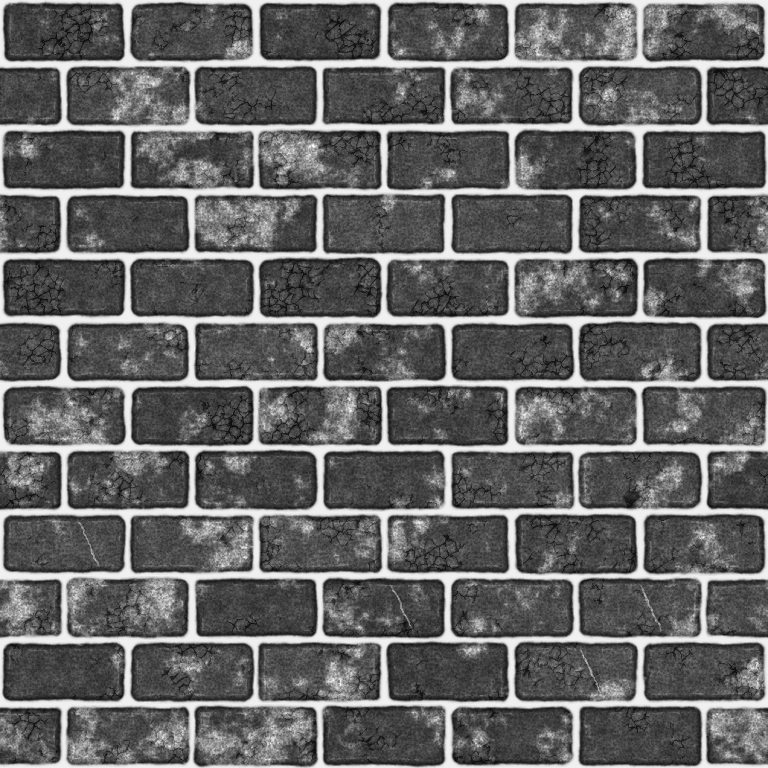
A WebGL 1 fragment shader for this texture:

```glsl
precision highp float;
uniform vec2 u_resolution;

const vec2 BRICK_COUNT = vec2(6.0, 12.0);
const vec2 BRICK_SIZE = vec2(2.0, 1.0);
const vec2 BRICK_HALF = vec2(0.957, 0.457);
const vec3 MORTAR = vec3(0.94);

float hash(vec2 p) {
    p = fract(p * vec2(0.1031, 0.1137));
    p += dot(p, p.yx + 33.33);
    return fract((p.x + p.y) * p.x * 17.0);
}

vec2 hash2(vec2 p) {
    return vec2(hash(p + 3.7), hash(p.yx + 41.3));
}

// Layered, rotated and bent sines, roughly -1 to 1
float sineNoise(vec2 p) {
    float sum = 0.0;
    float amplitude = 0.5;
    for (int i = 0; i < 6; i++) {
        p = mat2(0.8, 0.6, -0.6, 0.8) * p * 1.85 + 1.7;
        vec2 bent = p + 0.8 * sin(p.yx * 1.3 + 0.6);
        sum += amplitude * sin(bent.x) * cos(bent.y);
        amplitude *= 0.66;
    }
    return sum;
}

// Distances to the nearest and second nearest cell points
vec2 cellNoise(vec2 p) {
    vec2 cell = floor(p);
    vec2 nearest = vec2(8.0);
    for (int y = -1; y <= 1; y++) {
        for (int x = -1; x <= 1; x++) {
            vec2 neighbour = cell + vec2(float(x), float(y));
            float d = length(neighbour + hash2(neighbour) - p);
            nearest.y = min(nearest.y, max(nearest.x, d));
            nearest.x = min(nearest.x, d);
        }
    }
    return nearest;
}

float roundedBox(vec2 p, vec2 halfSize, float radius) {
    vec2 q = abs(p) - halfSize + radius;
    return length(max(q, 0.0)) + min(max(q.x, q.y), 0.0) - radius;
}

float line(float distance, float width) {
    return 1.0 - smoothstep(0.3 * width, width, abs(distance));
}

float brickTone(vec2 p, vec2 id, float edge) {
    vec2 seed = 40.0 * hash2(id + 11.0);
    float age = hash(id + 7.0);
    float clouds = sineNoise(p * 1.1 + seed);
    float detail = sineNoise(p * 5.0 + seed.yx);
    float grain = cellNoise(p * 21.0 + seed).x - 0.45;
    float speck = hash(floor(p * 42.0) + floor(seed)) - 0.5;
    float brushed = sin(p.y * 75.0 + 3.0 * detail) * sin(p.x * 9.0 + seed.x);

    // Dark body with pale worn patches
    float wear = smoothstep(-0.02, 0.62, clouds + 0.2 * detail + mix(-0.34, 0.22, age));
    float tone = 0.25 + 0.07 * hash(id + 23.0) + 0.07 * detail;
    tone += wear * (0.29 + 0.16 * detail);

    // Crazed plates in part of the face
    float crazed = smoothstep(0.08, 0.4, sineNoise(p * 1.3 + seed.yx + 9.0));
    vec2 plates = cellNoise(p * 6.5 + 0.35 * detail + seed);
    float crack = 1.0 - smoothstep(0.02, 0.2, plates.y - plates.x);
    tone += crazed * (0.13 * (0.55 - plates.x) - 0.16 * crack);

    // Occasional slanted scratch
    float slant = p.x + 0.45 * p.y + 0.03 * detail + 0.8 * (age - 0.5);
    float scratch = line(slant, 0.022) * step(0.9, hash(id + 31.0));
    tone += 0.3 * scratch * smoothstep(0.42, 0.25, abs(p.y));

    // Fine grain, faint inset line and dark broken rim
    tone *= 1.0 + 0.4 * grain + 0.28 * speck + 0.06 * brushed;
    tone += 0.09 * line(edge + 0.1, 0.018) * smoothstep(-0.05, 0.3, detail);
    float rim = smoothstep(-0.1, -0.015, edge + 0.03 * detail);
    return max(tone * (1.0 - rim * (0.55 - 0.3 * wear)), 0.06);
}

void main() {
    vec2 uv = gl_FragCoord.xy / u_resolution;

    // Running bond: alternate rows shift by half a brick
    vec2 grid = uv * BRICK_COUNT;
    grid.x += 0.5 * (1.0 - mod(floor(grid.y), 2.0));
    vec2 id = mod(floor(grid), BRICK_COUNT);
    vec2 p = (fract(grid) - 0.5) * BRICK_SIZE;

    // Uneven brick outline
    vec2 variation = hash2(id + 5.0);
    vec2 halfSize = BRICK_HALF - 0.018 * variation;
    float radius = mix(0.07, 0.17, hash(id + 17.0));
    float edge = roundedBox(p, halfSize, radius);
    edge += 0.022 * sineNoise(p * 1.8 + 30.0 * variation);

    // Mortar with smudges beside the bricks
    float smudge = 0.5 + 0.5 * sineNoise(p * 4.0 + 20.0 * variation);
    vec3 mortar = MORTAR - 0.2 * smudge * (1.0 - smoothstep(0.0, 0.05, edge));

    vec3 brick = vec3(brickTone(p, id, edge));
    vec3 color = mix(brick, mortar, smoothstep(-0.025, 0.022, edge));
    gl_FragColor = vec4(clamp(color, 0.0, 1.0), 1.0);
}
```
